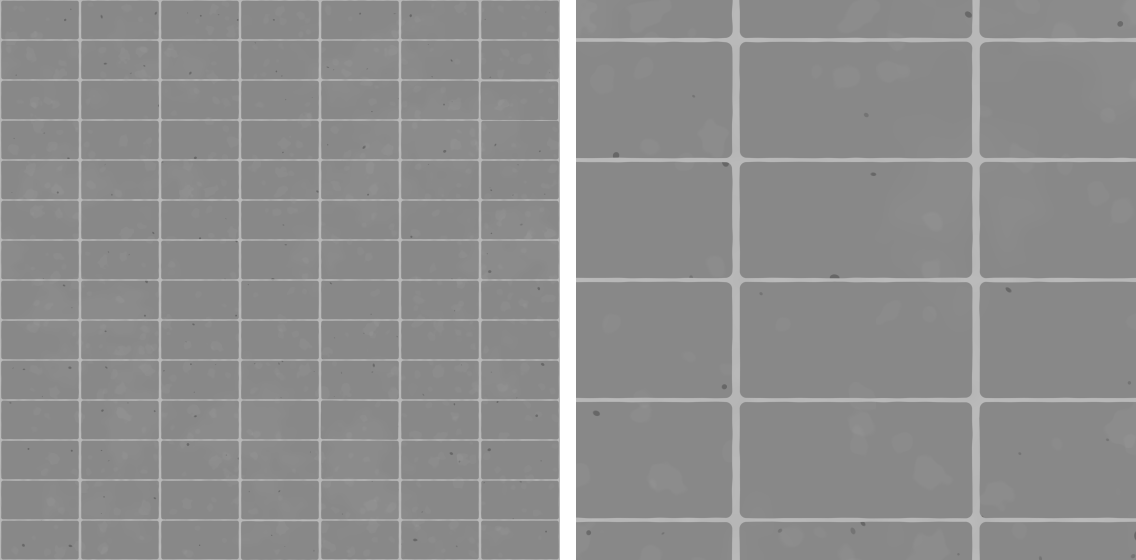
Left, the full canvas; right, a detail of the centre.
Give the GLSL for this texture, as a WebGL 2 fragment shader.

```glsl
#version 300 es
precision highp float;
uniform vec2 u_resolution;
out vec4 fragColor;

float hash(vec2 p) {
  return fract(sin(dot(p, vec2(127.1, 311.7))) * 43758.5453);
}

// Value noise that wraps after a whole number of cells
float wrapNoise(vec2 uv, float period) {
  vec2 p = uv * period;
  vec2 i = floor(p), f = fract(p);
  f = f * f * (3.0 - 2.0 * f);
  vec2 a = mod(i, period), b = mod(i + 1.0, period);
  return mix(mix(hash(a), hash(vec2(b.x, a.y)), f.x),
             mix(hash(vec2(a.x, b.y)), hash(b), f.x), f.y);
}

float roundBox(vec2 p, vec2 halfSize, float radius) {
  vec2 q = abs(p) - halfSize + radius;
  return length(max(q, 0.0)) + min(max(q.x, q.y), 0.0) - radius;
}

// Distance to the nearest tile; a few tiles are laid crooked
float tileDistance(vec2 uv) {
  vec2 grid = vec2(7.0, 14.0);
  vec2 cell = floor(uv * grid);
  float nearest = 1.0;
  for (int y = -1; y <= 1; y++) {
    for (int x = -1; x <= 1; x++) {
      vec2 id = cell + vec2(x, y);
      vec2 key = mod(id, grid);
      vec2 p = uv - (id + 0.5) / grid;
      float crooked = step(0.94, hash(key + 3.7));
      float angle = crooked * (hash(key + 8.1) - 0.5) * 0.045;
      p -= crooked * (vec2(hash(key + 5.3), hash(key + 6.9)) - 0.5) * 0.003;
      p += angle * vec2(-p.y, p.x);
      nearest = min(nearest, roundBox(p, 0.5 / grid - vec2(0.0022, 0.0012), 0.004));
    }
  }
  return nearest;
}

// One randomly placed spot per chosen cell, kept inside its cell
float spots(vec2 uv, float count, float chance, float size, float seed, float blur) {
  vec2 id = mod(floor(uv * count), count) + seed;
  vec2 center = 0.3 + 0.4 * vec2(hash(id), hash(id + 17.3));
  vec2 p = (fract(uv * count) - center) / count;
  float turn = 6.2832 * hash(id + 31.9);
  p = mat2(cos(turn), sin(turn), -sin(turn), cos(turn)) * p;
  p.x *= mix(0.6, 1.0, hash(id + 43.1));
  float radius = size * mix(0.4, 1.0, hash(id + 57.7));
  float ragged = (wrapNoise(uv, 160.0) - 0.5) * radius * 0.9;
  float present = step(hash(id + 71.3), chance);
  return present * (1.0 - smoothstep(-blur, blur, length(p) + ragged - radius));
}

void main() {
  vec2 uv = gl_FragCoord.xy / u_resolution;
  float pixel = 0.7 / min(u_resolution.x, u_resolution.y);

  // Tile face: faint clouds, pale stains and dark pits
  float cloud = 0.55 * wrapNoise(uv, 9.0) + 0.3 * wrapNoise(uv, 23.0)
              + 0.15 * wrapNoise(uv, 61.0);
  vec3 face = vec3(0.533) + 0.014 * smoothstep(0.5, 0.75, cloud);
  face += 0.017 * spots(uv, 25.0, 0.35, 0.010, 2.0, pixel + 0.001);
  face += 0.014 * spots(uv, 41.0, 0.2, 0.006, 90.0, pixel + 0.0006);
  face -= 0.13 * spots(uv, 13.0, 0.45, 0.0022, 150.0, pixel);
  face -= 0.08 * spots(uv, 19.0, 0.2, 0.0013, 220.0, pixel);

  // Grout shows wherever no tile covers it
  vec3 grout = vec3(0.72) + 0.02 * (wrapNoise(uv, 90.0) - 0.5);
  float edge = tileDistance(uv) + 0.0005 * (wrapNoise(uv, 120.0) - 0.5);
  fragColor = vec4(mix(face, grout, smoothstep(-pixel, pixel, edge)), 1.0);
}
```
